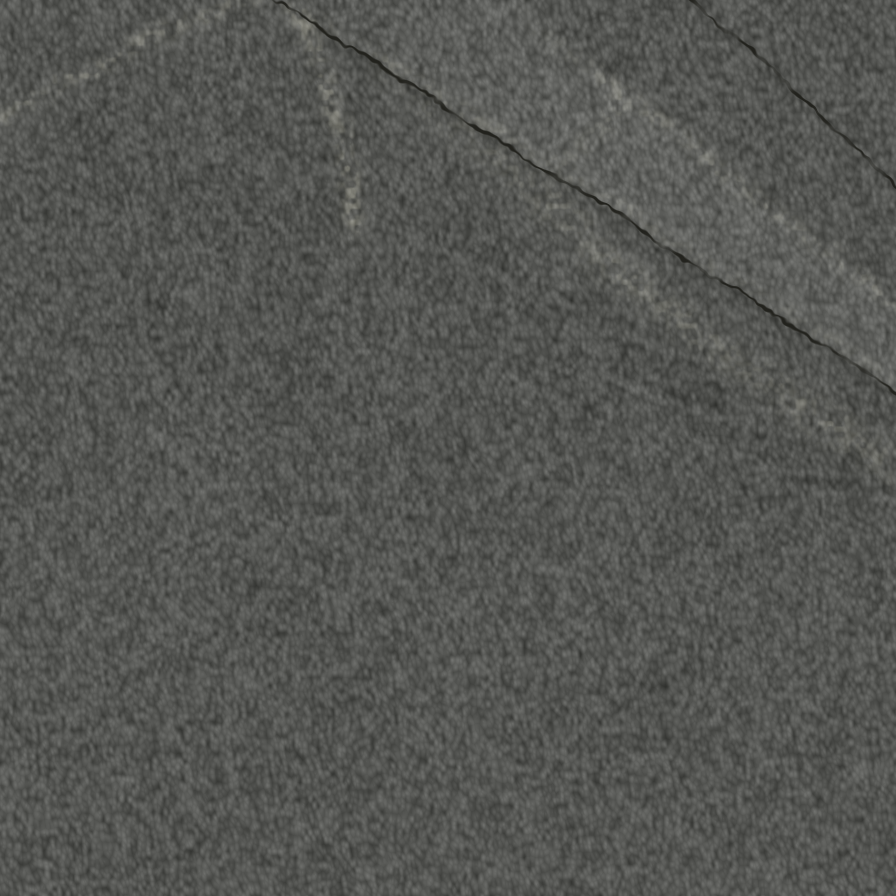
Reproduce this texture procedurally as a WebGL 2 fragment shader.

```glsl
#version 300 es
precision highp float;
// Dark grey slate with fine grain, faint ripples, pale veins and two thin diagonal cracks.

#define STONE vec3(0.329, 0.333, 0.321)
#define VEIN_TINT vec3(0.115, 0.112, 0.098)
#define CRACK_COLOR vec3(0.135, 0.135, 0.115)
#define GRAIN_SCALE vec2(215.0, 140.0)
#define GRAIN_GAIN 0.215
#define BAND_LIFT 0.036
#define RIPPLE_GAIN 0.024
#define CRACK_WIDTH 0.0015

uniform vec2 u_resolution;
out vec4 fragColor;

vec2 hash2(vec2 p) {
    vec3 q = fract(p.xyx * vec3(0.1031, 0.1030, 0.0973));
    q += dot(q, q.yzx + 33.33);
    return fract((q.xx + q.yz) * q.zy);
}

float valueNoise(vec2 p) {
    vec2 i = floor(p), f = fract(p);
    f = f * f * (3.0 - 2.0 * f);
    float low = mix(hash2(i).x, hash2(i + vec2(1, 0)).x, f.x);
    float high = mix(hash2(i + vec2(0, 1)).x, hash2(i + vec2(1, 1)).x, f.x);
    return mix(low, high, f.y);
}

// Distance to the nearest scattered cell centre.
float cellular(vec2 p) {
    vec2 i = floor(p), f = fract(p);
    float nearest = 4.0;
    for (int y = -1; y <= 1; y++)
        for (int x = -1; x <= 1; x++) {
            vec2 cell = vec2(x, y);
            vec2 d = cell + hash2(i + cell) - f;
            nearest = min(nearest, dot(d, d));
        }
    return sqrt(nearest);
}

float segment(vec2 p, vec2 a, vec2 b) {
    vec2 pa = p - a, ba = b - a;
    return length(pa - ba * clamp(dot(pa, ba) / dot(ba, ba), 0.0, 1.0));
}

float path(vec2 p, vec2 a, vec2 b, vec2 c, vec2 d) {
    return min(segment(p, a, b), min(segment(p, b, c), segment(p, c, d)));
}

float glow(float d, float width) {
    return exp(-d * d / (width * width));
}

void main() {
    vec2 uv = gl_FragCoord.xy / u_resolution;
    float pixel = 1.0 / min(u_resolution.x, u_resolution.y);

    // Edges wander a little, at two scales.
    vec2 wander = vec2(valueNoise(uv * 30.0), valueNoise(uv * 30.0 + 71.0)) - 0.5;
    vec2 fray = vec2(valueNoise(uv * 130.0), valueNoise(uv * 130.0 + 37.0)) - 0.5;
    vec2 p = uv + wander * 0.007 + fray * 0.004;

    // Fine grain, stretched slightly upright and leaning, over soft mottling.
    vec2 g = (uv + vec2(0.12 * uv.y, 0.0) + wander * 0.004) * GRAIN_SCALE;
    float grain = 0.60 * (valueNoise(g) - 0.5) + 0.50 * (0.46 - cellular(g * 0.85));
    grain += 0.15 * (valueNoise(g * 0.45 + 19.0) - 0.5);
    float shade = grain * GRAIN_GAIN;
    shade += 0.012 * (valueNoise(uv * vec2(24.0, 15.0)) - 0.5);
    shade += 0.010 * (valueNoise(uv * 6.0 + 5.0) - 0.5);

    // Signed heights above the cracks and the upper edge of the pale band.
    float mainLine = (p.y - 1.0 + 0.628 * (p.x - 0.306)) * 0.847;
    float sideX = p.x - 0.775;
    float sideLine = (p.y - 1.0 + sideX * (0.86 + 0.28 * sideX)) * 0.74;
    float bandEdge = (p.y - 0.974 + 0.775 * (p.x - 0.593)) * 0.790;

    // Pale band between the main crack and its upper edge.
    float band = smoothstep(-0.002, 0.006, mainLine) * (1.0 - smoothstep(-0.008, 0.012, bandEdge));
    shade += band * smoothstep(0.30, 0.56, uv.x) * BAND_LIFT * (0.8 + 0.4 * valueNoise(uv * 16.0));

    // Layered ripples: level on the left, sloping at the right, steep in the corner.
    float bend = 0.022 * sin(uv.x * 9.0 + 0.6) + 0.012 * valueNoise(uv * 7.0);
    float level = sin((uv.y + bend) * 300.0) + 0.6 * sin((uv.y + bend * 1.4) * 187.0);
    float slopeY = uv.y + 0.28 * uv.x + bend;
    float slope = sin(slopeY * 330.0) + 0.6 * sin(slopeY * 211.0);
    float steep = sin((uv.x * 0.85 + uv.y * 0.62 + bend) * 370.0);
    float leftArea = glow(uv.y - 0.80, 0.15) * (1.0 - smoothstep(0.30, 0.48, uv.x));
    float lowArea = glow(uv.y - 0.98 + 0.52 * uv.x, 0.085) * smoothstep(0.40, 0.58, uv.x);
    float cornerArea = smoothstep(0.03, 0.09, sideLine);
    float ripple = 0.35 * level * leftArea + 0.6 * slope * lowArea + 0.8 * steep * cornerArea;
    shade += RIPPLE_GAIN * ripple * (0.3 + 1.1 * valueNoise(uv * 22.0 + 13.0));
    shade -= 0.010 * (leftArea + lowArea);

    // Broken, speckled pale veins.
    float leftVein = path(p, vec2(-0.01, 0.865), vec2(0.091, 0.915), vec2(0.169, 0.961), vec2(0.28, 1.005));
    float shortVein = path(p, vec2(0.318, 1.0), vec2(0.352, 0.948), vec2(0.380, 0.857), vec2(0.394, 0.755));
    float lowVein = min(path(p, vec2(0.43, 0.92), vec2(0.60, 0.785), vec2(0.69, 0.694), vec2(0.794, 0.616)),
                        segment(p, vec2(0.794, 0.616), vec2(1.01, 0.472)));
    float crossVein = segment(p, vec2(0.635, 0.825), vec2(0.705, 0.888));
    float vein = 0.70 * glow(leftVein, 0.010) + 0.85 * glow(shortVein, 0.012);
    vein += 0.60 * glow(lowVein, 0.019) * smoothstep(0.42, 0.80, uv.x + 0.15);
    vein += 0.40 * glow(crossVein, 0.012) + 0.55 * glow(bandEdge, 0.010) * smoothstep(0.55, 0.70, uv.x);
    vein += 0.35 * glow(mainLine - 0.009, 0.008) * smoothstep(0.30, 0.36, uv.x);
    float speckle = smoothstep(0.30, 0.85, valueNoise(uv * 165.0 + 9.0));
    float patches = 0.6 + 0.8 * valueNoise(uv * 38.0 + 27.0);
    vec3 color = STONE + shade + VEIN_TINT * vein * patches * (0.15 + 1.3 * speckle);

    // Thin dark cracks, uneven in depth, with a soft shadow on the lower side.
    float width = CRACK_WIDTH * (0.5 + valueNoise(uv * 75.0 + 3.0));
    vec2 cracks = 1.0 - smoothstep(vec2(width - pixel), vec2(width + pixel), abs(vec2(mainLine, sideLine)));
    float start = smoothstep(0.295, 0.315, uv.x);
    float depth = 0.35 + 0.65 * smoothstep(0.15, 0.65, valueNoise(uv * 55.0 + 41.0));
    color -= 0.040 * (glow(mainLine + 0.003, 0.006) * start + glow(sideLine + 0.001, 0.005));
    color = mix(color, CRACK_COLOR, depth * max(cracks.x * start, cracks.y));

    fragColor = vec4(clamp(color, 0.0, 1.0), 1.0);
}
```
